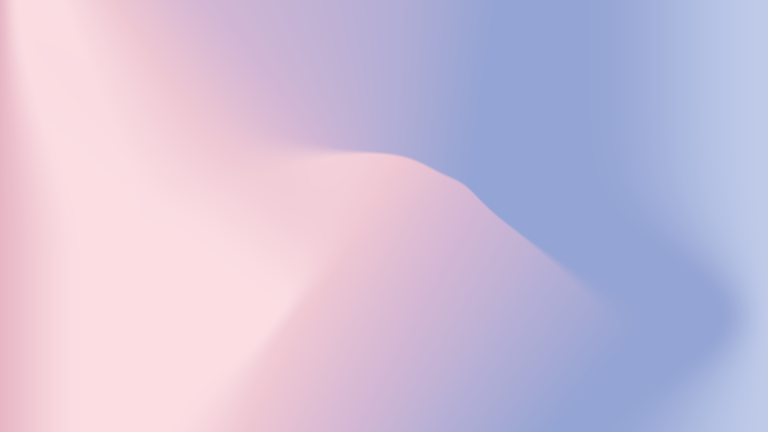
This background is drawn by a Shadertoy shader. Its source:

```glsl
// Soft folded gradient running from blush pink through lilac to blue.
// Each sheet is a tone ramp whose stops slide with depth; curved masks with
// varying softness lay the sheets over one another, then the sides are tinted.

#define BLUSH  vec3(0.983, 0.868, 0.888)
#define ROSE   vec3(0.932, 0.778, 0.826)
#define ORCHID vec3(0.830, 0.718, 0.832)
#define LILAC  vec3(0.700, 0.682, 0.834)
#define BLUE   vec3(0.580, 0.643, 0.830)
#define PALE   vec3(0.752, 0.795, 0.914)
#define EDGE_PINK vec3(0.895, 0.690, 0.755)
#define RIDGE_SOFTNESS 0.005
#define CREASE_SOFTNESS 0.014

float saturate(float v) { return clamp(v, 0.0, 1.0); }

float bell(float v, float center, float width) {
    float k = (v - center) / width;
    return exp(-k * k);
}

// Tone 0..4 at x, rising by one between neighbouring stops
float toneRamp(float x, float first, vec4 stops) {
    vec4 start = vec4(first, stops.xyz);
    return dot(clamp((x - start) / (stops - start), 0.0, 1.0), vec4(1.0));
}

vec3 toneColor(float tone) {
    vec3 color = mix(BLUSH, ROSE, saturate(tone));
    color = mix(color, ORCHID, saturate(tone - 1.0));
    color = mix(color, LILAC, saturate(tone - 2.0));
    return mix(color, BLUE, saturate(tone - 3.0));
}

// Depth of the upper hill line: flat, then bending into a slope
float ridgeDepth(float x) {
    float bend = 0.02 * log(1.0 + exp((x - 0.54) / 0.02));
    return 0.352 + 1.38 * bend - 0.014 * bell(x, 0.605, 0.025);
}

// Horizontal place of the inner fold
float creaseX(float depth) {
    float e = depth - 0.54;
    return 0.435 - 0.25 * e - 0.42 * e * e;
}

void mainImage(out vec4 fragColor, in vec2 fragCoord) {
    vec2 uv = fragCoord / iResolution.xy;
    float x = uv.x;
    float depth = 1.0 - uv.y;

    // Back sheet
    float slide = min(depth / 0.324, 1.2);
    float backTone = toneRamp(x, 0.078 + 0.078 * slide,
        vec4(0.15, 0.26, 0.52, 0.65) + slide * vec4(0.124, 0.143, -0.007, -0.03));

    // Front hill, with tones leaning to the left as they go down
    float rise = 2.0 * (1.0 - depth);
    float hillTone = toneRamp(x, 0.22 + 0.16 * rise,
        vec4(0.32, 0.455, 0.58, 0.72) + rise * vec4(0.155, 0.15, 0.195, 0.24));

    // Bright inner fold, rosier above its diagonal beam
    float foldTone = 0.8 * smoothstep(-0.18, 0.08, x - 0.75 * depth);
    float creaseOffset = depth - 0.74;
    float creaseWidth = CREASE_SOFTNESS + 1.2 * creaseOffset * creaseOffset;
    float crease = smoothstep(-creaseWidth, creaseWidth, x - creaseX(depth));
    float frontTone = mix(foldTone, hillTone, crease);

    // Ridge is crisp near the crest and melts away on both sides
    float away = max(abs(x - 0.58) - 0.08, 0.0);
    float ridgeWidth = RIDGE_SOFTNESS + 2.5 * away * away;
    float front = smoothstep(-ridgeWidth, ridgeWidth, depth - ridgeDepth(x));
    vec3 color = mix(toneColor(backTone), toneColor(frontTone), front);

    // Pale right side, pushed outward by a blue lobe
    float lobe = bell(depth, 0.73, 0.2);
    float paleWidth = 0.13 - 0.095 * lobe;
    float pale = smoothstep(-paleWidth, paleWidth, x - 0.88 - 0.09 * lobe);
    color = mix(color, PALE, pale);

    // Deeper pink along the left side, narrowing toward the top
    float edgeWidth = 0.025 + 0.085 * smoothstep(0.0, 0.6, depth);
    color = mix(EDGE_PINK, color, smoothstep(-0.3 * edgeWidth, edgeWidth, x));

    fragColor = vec4(color, 1.0);
}
```
